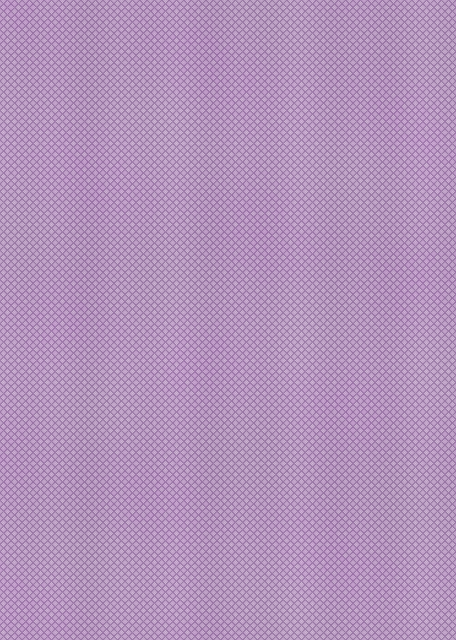
Write a Shadertoy shader that draws this pattern.

```glsl
// A fine lilac weave: a dark diagonal lattice of small diamonds, each filled
// with a cluster of pale dots. Lines are box-filtered in rotated cell space;
// layered sines and a cell hash add faint bands and magenta stitches.

const float REPEATS_ACROSS = 62.0;   // diamond widths over the canvas width
const float LINE_WIDTH = 0.22;       // share of the diagonal spacing
const float FILTER_WIDTH = 0.7;      // edge softness in pixel diagonals
const float DOTS_PER_SIDE = 3.0;
const float DOT_STRENGTH = 0.9;
const float CROSSING_STRENGTH = 0.25;
const float BAND_STRENGTH = 0.010;
const float TINT_STRENGTH = 0.65;

const vec3 FILL_COLOR = vec3(0.740, 0.624, 0.772);
const vec3 LINE_COLOR = vec3(0.586, 0.466, 0.630);
const vec3 DOT_COLOR  = vec3(0.825, 0.750, 0.840);
const vec3 CROSSING_COLOR = vec3(0.730, 0.560, 0.775);
const vec3 MAGENTA_SHIFT = vec3(0.006, -0.034, 0.012);

const float TAU = 6.2831853;

float hash(vec2 p) {
    vec3 q = fract(vec3(p.xyx) * 0.1031);
    q += dot(q, q.yzx + 33.33);
    return fract((q.x + q.y) * q.z);
}

// Filtered coverage of lines centred on whole numbers.
float lineCoverage(float coord, float footprint) {
    float dist = abs(fract(coord + 0.5) - 0.5);
    float halfLine = 0.5 * LINE_WIDTH;
    float halfSpan = 0.5 * footprint;
    float overlap = min(dist + halfSpan, halfLine) - max(dist - halfSpan, -halfLine);
    return clamp(overlap / footprint, 0.0, 1.0);
}

// Dot grid aligned to the diamond, softened as dots approach pixel size.
float dotPattern(vec2 diamond, float footprint) {
    vec2 wave = cos(TAU * DOTS_PER_SIDE * (diamond - 0.5));
    float detail = 1.0 / (1.0 + 0.6 * pow(DOTS_PER_SIDE * footprint, 2.0));
    vec2 peaks = 0.5 + 0.5 * wave * detail;
    return peaks.x * peaks.y;
}

// Broad, uneven vertical bands with a weaker horizontal component.
float clothBands(vec2 uv) {
    float vertical = 0.6 * sin(uv.x * 21.0 + 0.6) + 0.6 * sin(uv.x * 47.0 + 2.0);
    float horizontal = 0.5 * sin(uv.y * 13.0 + 0.4 * sin(uv.x * 9.0));
    return vertical + horizontal;
}

void mainImage(out vec4 fragColor, in vec2 fragCoord) {
    vec2 uv = fragCoord / iResolution.x;
    vec2 cell = uv * REPEATS_ACROSS;
    float footprint = FILTER_WIDTH * 1.41421 * REPEATS_ACROSS / iResolution.x;

    // Turn square cells into diamonds.
    vec2 diamond = vec2(cell.x + cell.y, cell.x - cell.y);

    // Pale dots inside the diamonds, dark lattice above them.
    float dots = dotPattern(diamond, footprint);
    vec3 color = mix(FILL_COLOR, DOT_COLOR, DOT_STRENGTH * dots);
    vec2 lines = vec2(lineCoverage(diamond.x, footprint),
                      lineCoverage(diamond.y, footprint));
    float lattice = 1.0 - (1.0 - lines.x) * (1.0 - lines.y);
    color = mix(color, LINE_COLOR, lattice);

    // Brighter stitches where two lines cross, uneven from one to the next.
    float crossing = lines.x * lines.y;
    float knot = hash(floor(diamond + 0.5) + 300.0);
    color = mix(color, CROSSING_COLOR, CROSSING_STRENGTH * crossing * (0.5 + knot));

    // Magenta thread gathers in loose patches.
    float patches = 0.5 + 0.25 * (sin(uv.x * 17.0 + 2.0 * sin(uv.y * 5.0))
                                + sin(uv.y * 19.0 + uv.x * 6.0));
    float stitch = hash(floor(diamond) + 200.0);
    color += MAGENTA_SHIFT * TINT_STRENGTH * patches * (0.5 + stitch);

    color += BAND_STRENGTH * clothBands(uv);
    fragColor = vec4(clamp(color, 0.0, 1.0), 1.0);
}
```
